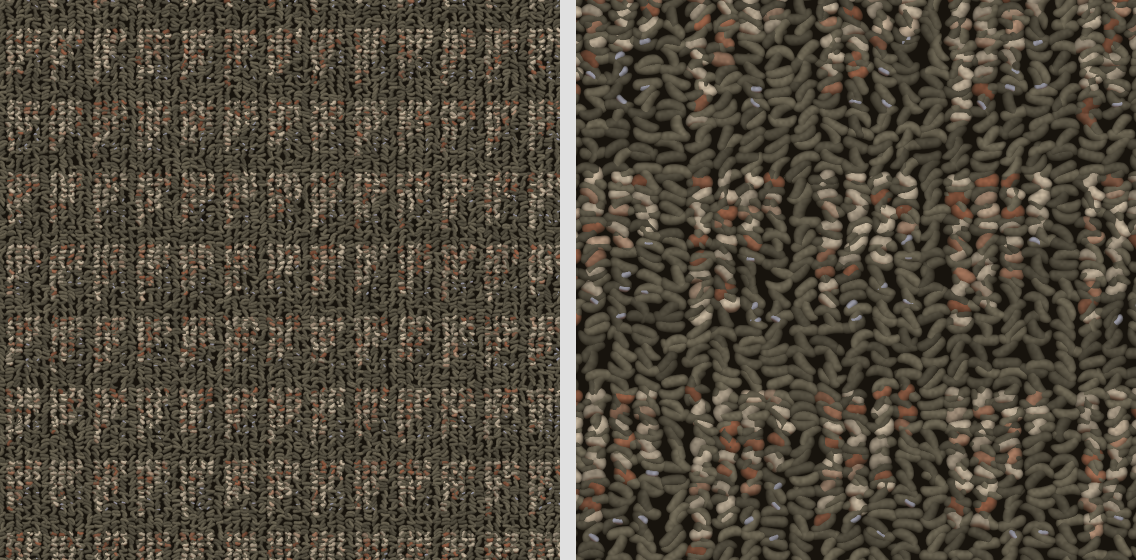
Left: the whole. Right: its middle third, enlarged.
Give the GLSL for this texture, as a Shadertoy shader.

```glsl
// Looped pile carpet: olive ground with rows of stepped beige and rust tufts.

const float WALES = 64.4;        // stitch columns across the canvas
const float REPEAT_WALES = 5.0;  // stitch columns in one motif
const float REPEAT_HEIGHT = 8.267; // motif height, in stitch widths

vec4 hash4(vec2 id) {
    vec4 v = fract(id.xyxy * vec4(0.1031, 0.1030, 0.0973, 0.1099));
    v += dot(v, v.wzxy + 33.33);
    return fract((v.xxyz + v.yzzw) * v.zywx);
}

float noise(vec2 p) {
    vec2 i = floor(p), f = fract(p);
    f = f * f * (3.0 - 2.0 * f);
    return mix(mix(hash4(i).x, hash4(i + vec2(1, 0)).x, f.x),
               mix(hash4(i + vec2(0, 1)).x, hash4(i + vec2(1, 1)).x, f.x), f.y);
}

// Rounded strand: x is height above the backing, y is the offset across it
vec2 strand(vec2 p, float angle, float bend, float halfLength, float radius) {
    float c = cos(angle), s = sin(angle);
    vec2 q = vec2(c * p.x + s * p.y, c * p.y - s * p.x);
    q.y += bend * q.x * q.x;
    vec2 d = vec2(max(abs(q.x) - halfLength, 0.0), q.y) / radius;
    return vec2(1.0 - dot(d, d), d.y);
}

vec3 carpet(vec2 p) {
    // Wandering stitch columns
    p.x += 0.3 * (noise(p * vec2(0.35, 0.6)) - 0.5);
    vec3 color = vec3(0.09, 0.075, 0.05);
    float top = 0.0;

    // Layer 0 is the ground, layer 1 the tufts
    for (int layer = 0; layer < 2; layer++) {
        bool tuft = layer == 1;
        float courses = tuft ? 14.0 : 20.0;
        vec2 cell = vec2(1.0, REPEAT_HEIGHT / courses);
        vec2 home = floor(p / cell);

        for (int y = -2; y <= 2; y++)
        for (int x = -1; x <= 1; x++) {
            vec2 id = home + vec2(x, y);
            vec4 r = hash4(id + float(layer) * vec2(171.0, 317.0) + 40.0);
            float wale = mod(id.x, REPEAT_WALES);
            float row = floor((id.y + 0.5) / courses);
            float down = fract((id.y + 0.5) / courses);
            vec4 column = hash4(vec2(id.x, row) + 90.0);
            vec2 local = p - (id + 0.5) * cell - (r.xy - 0.5) * vec2(0.3, 0.22);

            float angle, bend, halfLength, radius, lift;
            vec3 yarn;
            if (tuft) {
                // Each column reaches less far down than the one to its left
                float reach = 0.73 - 0.155 * wale + 0.15 * (column.x - 0.5);
                bool beige = wale < 3.5 && down < reach;
                bool fleck = wale > 0.5 && wale < 3.5 && down < 0.74 && r.w < 0.3;
                if (!beige && !fleck) continue;
                angle = (r.z - 0.5) * 2.0;
                bend = (r.x - 0.5) * 1.6;
                halfLength = beige ? 0.17 : 0.12;
                radius = beige ? 0.25 + 0.07 * r.y : 0.15;
                lift = 0.3;
                yarn = mix(vec3(0.76, 0.70, 0.61), vec3(0.58, 0.37, 0.27),
                           smoothstep(0.55, 0.9, r.w));
                yarn *= 0.8 + 0.3 * r.x;
                if (!beige) yarn = vec3(0.62, 0.62, 0.67);
            } else {
                // Neighbouring columns lean opposite ways
                float lean = hash4(vec2(id.x, floor(id.y / 9.0))).y < 0.5 ? -0.55 : 0.55;
                angle = lean + (r.z - 0.5) * 1.5;
                bend = (r.w - 0.5) * 1.8;
                halfLength = 0.34;
                radius = 0.23;
                lift = 0.35 * r.y;
                yarn = vec3(0.40, 0.375, 0.31) * (0.8 + 0.35 * r.x);
            }

            vec2 s = strand(local, angle, bend, halfLength, radius);
            if (s.x > 0.0 && s.x + lift > top) {
                top = s.x + lift;
                // Lit from above, with rust showing on the underside of tufts
                if (tuft) yarn = mix(yarn, vec3(0.50, 0.29, 0.20),
                                     0.6 * smoothstep(0.1, 0.8, s.y) * step(0.35, r.z));
                float light = sqrt(s.x) * (0.88 - 0.28 * s.y);
                light *= 0.9 + 0.2 * noise(p * 9.0);
                color = mix(vec3(0.09, 0.075, 0.05), yarn, clamp(light, 0.0, 1.1));
            }
        }
    }
    return color;
}

void mainImage(out vec4 fragColor, in vec2 fragCoord) {
    // Four samples per pixel smooth the overlapping yarn edges
    vec3 sum = vec3(0.0);
    for (int i = 0; i < 4; i++) {
        vec2 shift = vec2(i % 2, i / 2) * 0.5 - 0.25;
        vec2 uv = (fragCoord + shift) / iResolution.y;
        sum += carpet((vec2(uv.x, 1.0 - uv.y) - vec2(0.0104, 0.051)) * WALES);
    }
    fragColor = vec4(sum * 0.25, 1.0);
}
```
